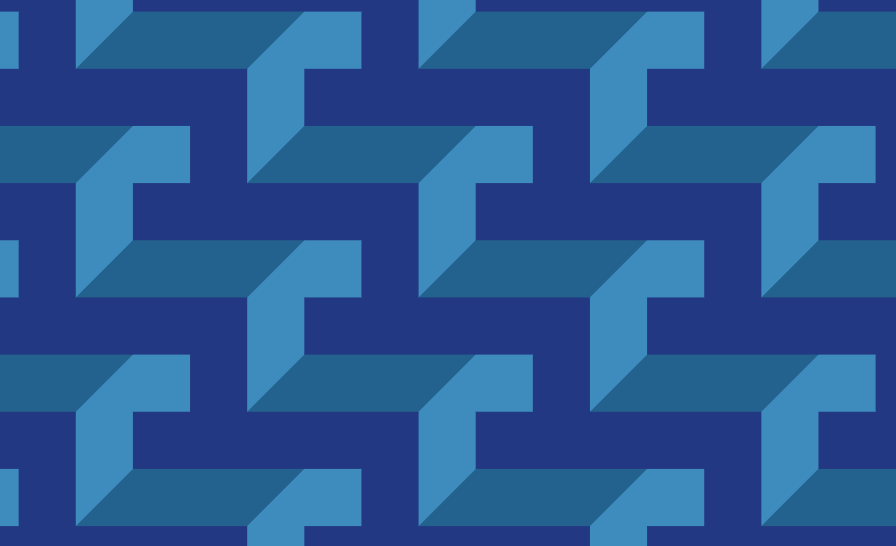
Write a WebGL 2 fragment shader that draws this pattern.

```glsl
#version 300 es
precision highp float;

uniform vec2 u_resolution;
out vec4 fragColor;

const vec2 REPEATS = vec2(2.614, 4.776);   // repeats across, rows down
const vec2 ORIGIN = vec2(0.0846, 0.0213);  // first motif, from the top left
const vec2 CELL = vec2(6.0, 2.0);          // size of a repeat in bar widths
const float ROW_SHIFT = 0.5;               // sideways shift per row, in repeats
const vec2 CELL_MARGIN = vec2(0.5);        // keeps cell seams off the edges

const vec3 NAVY = vec3(0.133, 0.220, 0.510);
const vec3 TEAL = vec3(0.138, 0.384, 0.557);
const vec3 SKY = vec3(0.243, 0.545, 0.741);

// Signed distance to the box between two corners
float boxDistance(vec2 p, vec2 low, vec2 high) {
    vec2 d = abs(p - 0.5 * (low + high)) - 0.5 * (high - low);
    return length(max(d, 0.0)) + min(max(d.x, d.y), 0.0);
}

float coverage(float dist, float pixel) {
    return clamp(0.5 - dist / pixel, 0.0, 1.0);
}

// Cell coordinates in bar widths, y pointing down, rows staggered
vec2 staggeredCell(vec2 uv) {
    vec2 p = (vec2(uv.x, 1.0 - uv.y) - ORIGIN) * REPEATS * CELL + CELL_MARGIN;
    float row = floor(p.y / CELL.y);
    p.x -= row * ROW_SHIFT * CELL.x;
    return mod(p, CELL) - CELL_MARGIN;
}

// Horizontal bar joined to the stems above and below it
float ribbonDistance(vec2 p) {
    float bar = boxDistance(p, vec2(0.0), vec2(5.0, 1.0));
    float stemBelow = boxDistance(p, vec2(3.0, 0.5), vec2(4.0, 2.5));
    float stemAbove = boxDistance(p, vec2(0.0, -1.5), vec2(1.0, 0.5));
    return min(bar, min(stemBelow, stemAbove));
}

// Shaded face between the two diagonal folds
float foldDistance(vec2 p) {
    return (abs(p.x + p.y - 2.5) - 1.5) * inversesqrt(2.0);
}

void main() {
    vec2 cell = staggeredCell(gl_FragCoord.xy / u_resolution);
    vec2 pixelSize = REPEATS * CELL / u_resolution;
    float pixel = max(pixelSize.x, pixelSize.y);

    vec3 ribbon = mix(SKY, TEAL, coverage(foldDistance(cell), pixel));
    vec3 color = mix(NAVY, ribbon, coverage(ribbonDistance(cell), pixel));
    fragColor = vec4(color, 1.0);
}
```
